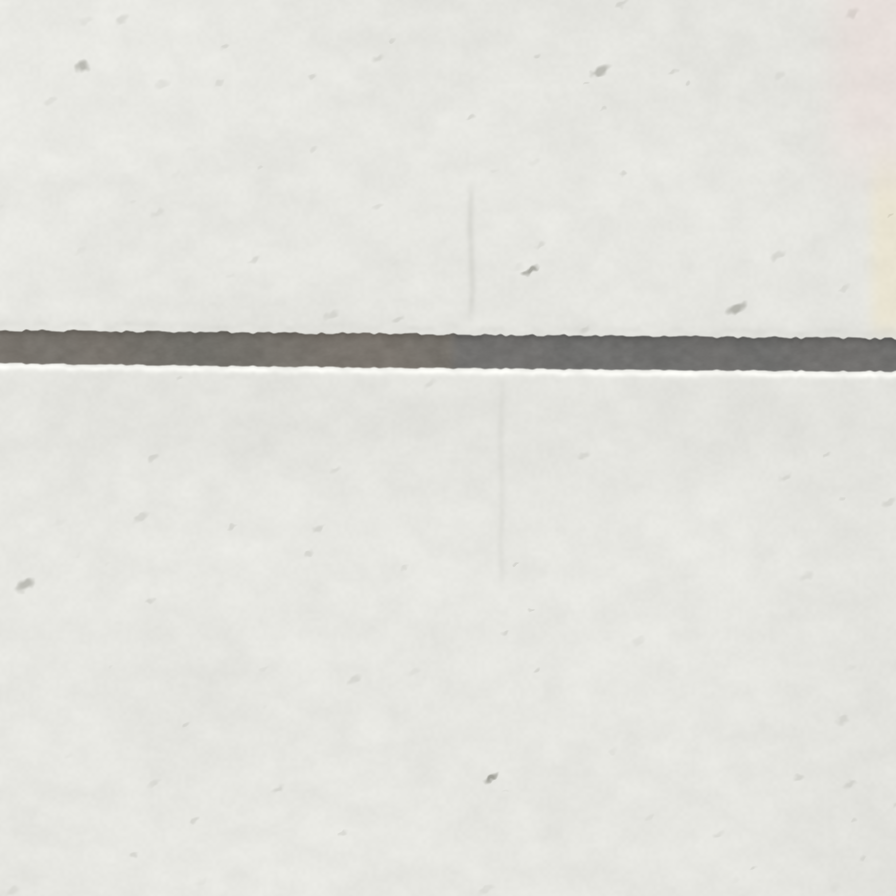
Write a WebGL 1 fragment shader that draws this texture.

```glsl
precision highp float;
// Pale mottled plaster crossed by a thin, slightly sloping grey joint.
uniform vec2 u_resolution;

float hash(vec2 p) {
    vec3 q = fract(vec3(p.xyx) * 0.1031);
    q += dot(q, q.yzx + 33.33);
    return fract((q.x + q.y) * q.z);
}

float noise(vec2 p) {
    vec2 i = floor(p);
    vec2 f = fract(p);
    f = f * f * (3.0 - 2.0 * f);
    float low = mix(hash(i), hash(i + vec2(1.0, 0.0)), f.x);
    float high = mix(hash(i + vec2(0.0, 1.0)), hash(i + 1.0), f.x);
    return mix(low, high, f.y);
}

float fbm(vec2 p) {
    float sum = 0.0;
    float weight = 0.5;
    for (int i = 0; i < 4; i++) {
        sum += weight * noise(p);
        p = mat2(0.8, 0.6, -0.6, 0.8) * p * 2.03 + 17.0;
        weight *= 0.5;
    }
    return sum / 0.9375;
}

// Soft slanted pit; size holds its half length and half height.
float pit(vec2 uv, vec2 center, vec2 size) {
    vec2 d = mat2(0.88, -0.47, 0.47, 0.88) * (uv - center);
    d += 0.004 * (vec2(noise(uv * 190.0), noise(uv * 190.0 + 31.0)) - 0.5);
    return 1.0 - smoothstep(0.3, 1.3, length(d / size));
}

// Sparse faint pits, one candidate in each jittered cell.
float scatteredPits(vec2 uv, float cells) {
    vec2 home = floor(uv * cells);
    float sum = 0.0;
    for (int y = -1; y <= 1; y++) {
        for (int x = -1; x <= 1; x++) {
            vec2 id = home + vec2(float(x), float(y));
            vec2 jitter = vec2(hash(id + 41.0), hash(id + 73.0));
            float strength = smoothstep(0.55, 1.0, hash(id + 109.0));
            vec2 size = vec2(0.006, 0.003) * (0.6 + hash(id + 157.0));
            sum += strength * pit(uv, (id + jitter) / cells, size);
        }
    }
    return sum;
}

// Faint vertical crease between two heights.
float crease(vec2 uv, float x, float bottom, float top) {
    float wobble = 0.006 * (noise(vec2(uv.y * 28.0, x * 90.0)) - 0.5);
    float line = exp(-pow((uv.x - x - wobble) / 0.004, 2.0));
    float span = smoothstep(bottom, bottom + 0.04, uv.y)
               * (1.0 - smoothstep(top - 0.04, top, uv.y));
    return line * span;
}

vec3 plaster(vec2 uv) {
    float broad = fbm(uv * 5.0) - 0.5;
    float mottle = fbm(uv * vec2(34.0, 44.0)) - 0.5;
    float grain = noise(uv * 230.0) - 0.5;
    float tone = 0.9 + 0.022 * broad + 0.038 * mottle + 0.012 * grain;
    tone += 0.012 * (1.0 - smoothstep(0.0, 0.5, uv.x)) * smoothstep(0.5, 0.9, uv.y);
    tone -= 0.010 * smoothstep(0.7, 1.0, uv.x);
    tone -= 0.012 * exp(-pow((uv.y - 0.53) / 0.07, 2.0));
    vec3 color = vec3(tone) + vec3(0.003, 0.003, -0.017);

    // Warm stains along the upper right side
    float pink = smoothstep(0.90, 0.96, uv.x) * smoothstep(0.75, 0.88, uv.y);
    float cream = smoothstep(0.96, 0.985, uv.x) * smoothstep(0.61, 0.65, uv.y)
                * (1.0 - smoothstep(0.76, 0.86, uv.y));
    color += pink * vec3(0.012, -0.018, -0.014);
    color += cream * vec3(0.015, -0.005, -0.055);

    // Small pits, a few stronger ones and two creases
    float marks = 0.07 * scatteredPits(uv, 17.0);
    marks += 0.20 * pit(uv, vec2(0.092, 0.926), vec2(0.008, 0.007));
    marks += 0.26 * pit(uv, vec2(0.592, 0.698), vec2(0.010, 0.004));
    marks += 0.20 * pit(uv, vec2(0.822, 0.656), vec2(0.013, 0.005));
    marks += 0.28 * pit(uv, vec2(0.548, 0.132), vec2(0.010, 0.004));
    marks += 0.18 * pit(uv, vec2(0.670, 0.921), vec2(0.012, 0.005));
    marks += 0.18 * pit(uv, vec2(0.028, 0.347), vec2(0.012, 0.006));
    marks += 0.05 * crease(uv, 0.525, 0.63, 0.81);
    marks += 0.025 * crease(uv, 0.560, 0.33, 0.59);
    return color - marks * vec3(0.96, 0.96, 1.0);
}

vec3 jointColor(vec2 uv, float depth) {
    float grayPart = smoothstep(0.497, 0.515, uv.x);
    vec3 color = mix(vec3(0.465, 0.45, 0.425), vec3(0.445, 0.442, 0.435), grayPart);
    float patches = noise(vec2(uv.x * 19.0 + uv.y * 8.0, 3.0)) - 0.5;
    color += patches * vec3(0.045, 0.03, 0.025) * (1.0 - 0.6 * grayPart);
    color += 0.065 * (fbm(uv * vec2(90.0, 130.0)) - 0.5);
    return color - 0.10 * exp(-depth / 0.0045);
}

void main() {
    vec2 uv = gl_FragCoord.xy / u_resolution;
    float soft = max(0.0014, 0.8 / u_resolution.y);
    float rough = 0.0028 * (noise(vec2(uv.x * 170.0, 5.0)) - 0.5);
    float top = 0.6315 - 0.0095 * uv.x + rough;
    float bottom = 0.5945 - 0.0125 * uv.x + 0.0035 * uv.x * uv.x - 0.6 * rough;

    // Pale lips beside the joint, stronger underneath
    vec3 color = plaster(uv);
    float chips = noise(vec2(uv.x * 65.0, uv.y * 150.0));
    color += (0.05 + 0.06 * chips) * exp(-pow((uv.y - bottom + 0.004) / 0.0038, 2.0));
    color -= 0.035 * chips * exp(-pow((uv.y - top - 0.006) / 0.006, 2.0));

    float joint = smoothstep(bottom - soft, bottom + soft, uv.y)
                * (1.0 - smoothstep(top - soft, top + soft, uv.y));
    color = mix(color, jointColor(uv, max(top - uv.y, 0.0)), joint);
    gl_FragColor = vec4(clamp(color, 0.0, 1.0), 1.0);
}
```
